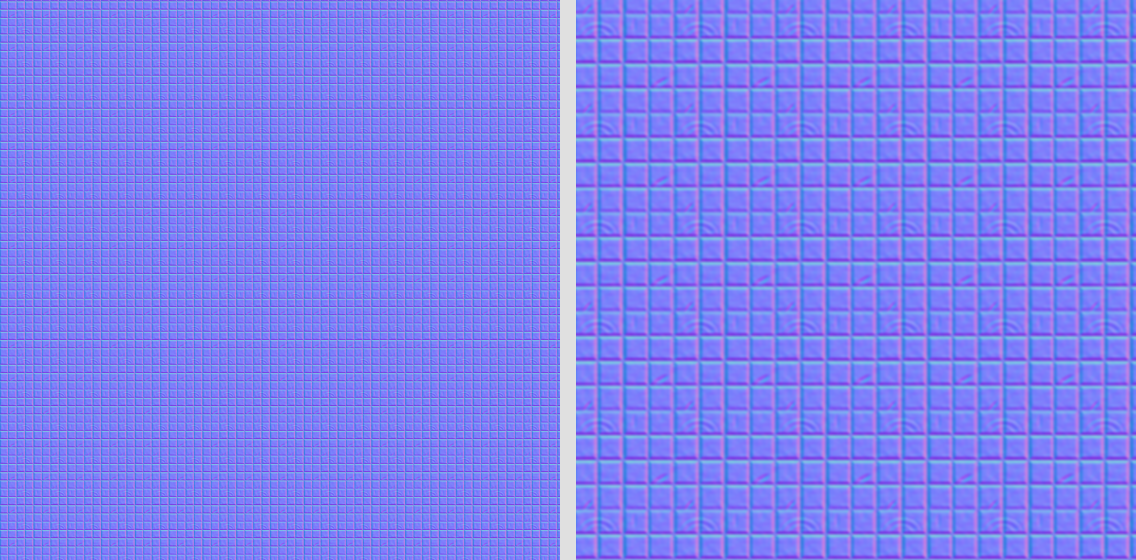
Left, the full canvas; right, a detail of the centre.
Reproduce this texture map procedurally as a three.js fragment shader.

```glsl
varying vec2 vUv;

const vec2 TILES = vec2(66.3, 67.8);      // tiles across and up the canvas
const vec2 ANCHOR = vec2(0.5423, 0.4961); // a corner where four blocks meet
const float BLOCK = 4.0;                  // tiles per repeating block
const float GROOVE_DEPTH = 0.082;
const float SLOPE_STEP = 0.045;           // in tiles
const float FILTER_SIZE = 0.002;          // smoothing footprint, in canvas units

float hash(vec2 p) {
  vec3 q = fract(vec3(p.xyx) * vec3(0.1031, 0.1030, 0.0973));
  q += dot(q, q.yzx + 33.33);
  return fract((q.x + q.y) * q.z);
}

// Value noise that wraps every period cells
float noise(vec2 p, float period) {
  vec2 i = floor(p);
  vec2 f = fract(p);
  f = f * f * (3.0 - 2.0 * f);
  vec2 a = mod(i, period);
  vec2 b = mod(i + 1.0, period);
  return mix(mix(hash(a), hash(vec2(b.x, a.y)), f.x),
             mix(hash(vec2(a.x, b.y)), hash(b), f.x), f.y);
}

// Groove amount along one axis, each flank with its own width
float groove(float x, float seed, float weakLine) {
  float line = floor(x + 0.5);
  float id = mod(line, BLOCK);
  float offset = x - line;
  float side = step(0.0, offset);
  float width = mix(0.12, 0.17, hash(vec2(id + 7.0 * side, seed)));
  float depth = mix(0.88, 1.1, hash(vec2(id, seed + 5.0)));
  depth *= abs(id - weakLine) < 0.5 ? 0.6 : 1.0;
  return depth * (1.0 - smoothstep(0.0, width, abs(offset)));
}

float grooves(vec2 p) {
  return max(groove(p.x, 11.0, -1.0), groove(p.y, 23.0, 3.0));
}

// Concentric ridges fading out from a centre
float ripples(vec2 p, vec2 centre, float radius) {
  vec2 d = (p - centre) * vec2(1.0, 1.25);
  float r = length(d);
  float fade = smoothstep(0.2, 0.4, r) * (1.0 - smoothstep(radius * 0.75, radius, r));
  return cos(r * 19.0) * fade * smoothstep(0.0, 0.2, d.y);
}

// Soft slanted dent
float dent(vec2 p, vec2 centre, vec2 size, float slant) {
  vec2 d = p - centre;
  d.y -= slant * d.x;
  return 1.0 - smoothstep(0.2, 1.0, length(d / size));
}

float relief(vec2 p) {
  vec2 m = mod(p, BLOCK);
  float h = -GROOVE_DEPTH * grooves(p);
  // Rough stone face
  h += 0.018 * noise(p * 4.0, BLOCK * 4.0);
  h += 0.014 * noise(p * vec2(6.0, 8.0) + 3.0, BLOCK * 2.0);
  // Carved arcs and chips, once per block
  h += 0.013 * ripples(m, vec2(3.0, 2.05), 0.95);
  h -= 0.050 * dent(m, vec2(1.50, 0.24), vec2(0.34, 0.16), 0.5);
  h -= 0.038 * dent(m, vec2(2.62, 3.18), vec2(0.22, 0.16), 0.9);
  h -= 0.024 * dent(m, vec2(0.45, 2.55), vec2(0.13, 0.34), 0.2);
  return h;
}

vec3 surfaceNormal(vec2 p, float e) {
  vec2 slope = vec2(relief(p + vec2(e, 0.0)) - relief(p - vec2(e, 0.0)),
                    relief(p + vec2(0.0, e)) - relief(p - vec2(0.0, e))) / (2.0 * e);
  vec3 normal = normalize(vec3(-slope, 1.0));
  // Lower blue inside the grooves
  normal.z *= 0.97 - 0.1 * clamp(grooves(p), 0.0, 1.0);
  return normal;
}

void main() {
  vec2 p = (vUv - ANCHOR) * TILES;
  // Average a grid of normals so the fine grooves stay even
  vec3 sum = vec3(0.0);
  for (int y = -1; y <= 1; y++) {
    for (int x = -1; x <= 1; x++) {
      vec2 shift = vec2(float(x), float(y)) / 3.0 * FILTER_SIZE;
      sum += surfaceNormal(p + shift * TILES, SLOPE_STEP);
    }
  }
  vec3 normal = sum / 9.0 - vec3(0.02, 0.0, 0.0);
  gl_FragColor = vec4(0.5 + 0.5 * normal, 1.0);
}
```
